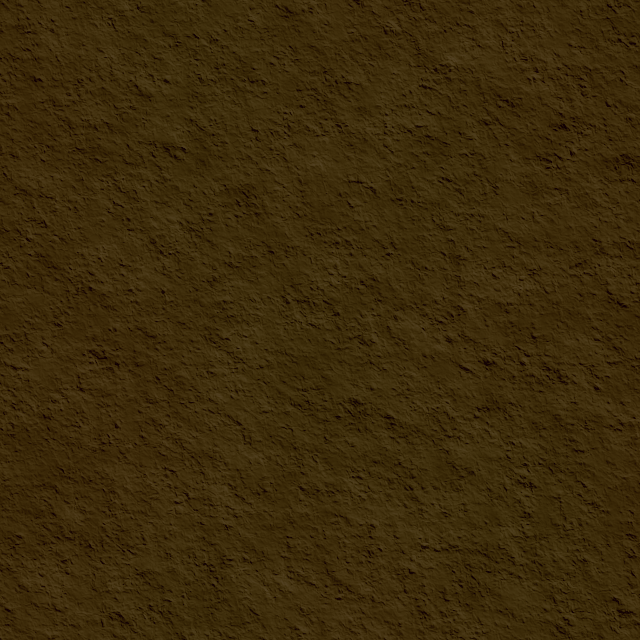
This texture is drawn by a three.js fragment shader. Its source:

```glsl
// Dark brown soil: rough, diagonally streaked relief with small clods, lit from the upper right.
varying vec2 vUv;

float hash(vec2 cell) {
  vec3 q = fract(vec3(cell.xyx) * vec3(0.1031, 0.1030, 0.0973));
  q += dot(q, q.yzx + 33.33);
  return fract((q.x + q.y) * q.z);
}

float cornerSlope(vec2 cell, vec2 offset) {
  float angle = 6.2832 * hash(cell);
  return dot(vec2(cos(angle), sin(angle)), offset);
}

float gradientNoise(vec2 p) {
  vec2 i = floor(p);
  vec2 f = p - i;
  vec2 u = f * f * f * (f * (f * 6.0 - 15.0) + 10.0);
  vec2 e = vec2(1.0, 0.0);
  return mix(
    mix(cornerSlope(i, f), cornerSlope(i + e, f - e), u.x),
    mix(cornerSlope(i + e.yx, f - e.yx), cornerSlope(i + 1.0, f - 1.0), u.x),
    u.y);
}

// Round clods, at most one in each grid cell.
float clods(vec2 p, float count, float share) {
  vec2 q = p * count;
  vec2 cell = floor(q);
  vec2 center = 0.36 + 0.28 * vec2(hash(cell + 17.0), hash(cell + 71.0));
  float radius = mix(0.18, 0.35, hash(cell + 131.0));
  float d = length(q - cell - center) / radius;
  float present = step(1.0 - share, hash(cell + 211.0));
  return present * radius * max(0.0, 1.0 - d * d) / count;
}

// Terrain height: each octave is scaled to add a similar slope.
float soilHeight(vec2 p) {
  vec2 warp = vec2(gradientNoise(p * 75.0), gradientNoise(p * 75.0 + 57.0));
  vec2 w = p + 0.0032 * warp;
  vec2 streak = vec2(dot(w, vec2(0.85, -0.53)) * 0.86, dot(w, vec2(0.53, 0.85)));
  float height = 0.0;
  float frequency = 17.0;
  float weight = 0.33;
  for (int octave = 0; octave < 5; octave++) {
    float n = gradientNoise(streak * frequency + 19.0 * float(octave));
    // Folding the noise cuts creases between the lumps.
    height += weight * mix(n, abs(n), 0.3) / frequency;
    frequency *= 2.03;
    weight = min(weight * 1.4, 1.1);
  }
  return height + 0.9 * clods(w, 52.0, 0.25) + 0.8 * clods(w + 0.37, 95.0, 0.45);
}

void main() {
  // Slope facing the light, broken into rough spots and smoother patches.
  vec2 toLight = vec2(0.5, 0.866);
  float reach = 0.0016;
  float slope = (soilHeight(vUv - 0.5 * reach * toLight)
    - soilHeight(vUv + 0.5 * reach * toLight)) / reach;
  slope *= max(0.35, 1.0 + 0.6 * gradientNoise(vUv * 13.0 + 5.0)
    + 0.9 * gradientNoise(vUv * 37.0 + 11.0));

  // Soft highlights and deeper shadows.
  slope = clamp(slope, -2.4, 3.0);
  float relief = (1.0 - exp(-0.42 * slope)) / 0.42;
  float patches = gradientNoise(vUv * 7.0 + 31.0) + gradientNoise(vUv * 17.0 + 3.0)
    + 0.9 * gradientNoise(vUv * 33.0 + 47.0);
  float tone = 0.239 + 0.038 * relief + 0.02 * patches;

  // Olive in the middle, slightly redder and darker toward the sides.
  float side = abs(vUv.x - 0.5) * 2.0;
  float redness = 0.007 * side * side - 0.002 + 0.012 * gradientNoise(vUv * 2.6 + 8.0);
  tone -= 0.01 * side * side;
  float blueLift = max(tone - 0.165, 0.0);
  vec3 soil = vec3(tone + 0.5 * redness, tone - 0.067 - 0.5 * redness,
    0.01 + 5.3 * blueLift * blueLift);
  gl_FragColor = vec4(clamp(soil, 0.0, 1.0), 1.0);
}
```
